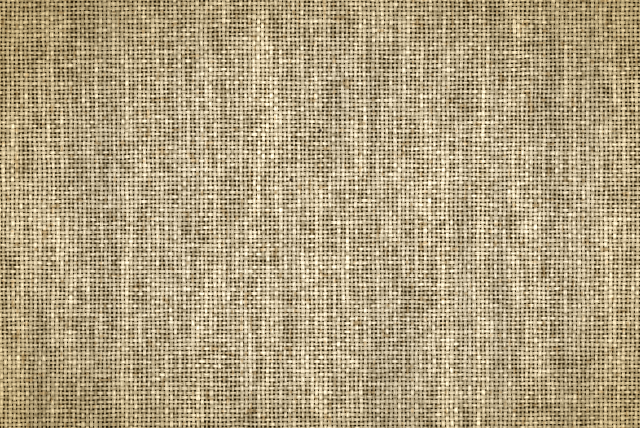
A WebGL 1 fragment shader for this texture:

```glsl
precision highp float;
uniform vec2 u_resolution;

float hash(vec2 p) {
  vec3 q = fract(vec3(p.xyx) * 0.1031);
  q += dot(q, q.yzx + 33.33);
  return fract((q.x + q.y) * q.z);
}

float noise(vec2 p) {
  vec2 i = floor(p), f = fract(p);
  f = f * f * (3.0 - 2.0 * f);
  return mix(mix(hash(i), hash(i + vec2(1.0, 0.0)), f.x),
             mix(hash(i + vec2(0.0, 1.0)), hash(i + 1.0), f.x), f.y);
}

// Plain weave; p is in canvas heights, pixel is one pixel in thread spacings
vec3 burlap(vec2 p, float pixel) {
  vec2 drift = vec2(noise(p * vec2(6.0, 2.0)), noise(p * vec2(2.0, 6.0) + 40.0));
  vec2 wobble = vec2(noise(p * vec2(60.0, 25.0) + 9.0), noise(p * vec2(25.0, 60.0) + 70.0));
  vec2 q = p * vec2(97.5, 98.0) + 0.6 * drift + 0.25 * wobble;
  vec2 id = floor(q), f = fract(q) - 0.5;

  // Uneven yarn: x is the vertical thread, y the horizontal one
  vec2 yarn = vec2(noise(vec2(id.x, q.y * 0.13)), noise(vec2(q.x * 0.3, id.y + 200.0)));
  vec2 halfWidth = 0.325 + vec2(0.19, 0.13) * (yarn - 0.5);
  float soft = 0.04 + 0.12 * pixel;
  vec2 cover = 1.0 - smoothstep(halfWidth - soft, halfWidth + soft, abs(f));

  // Threads rise and dip in turn at each crossing
  float side = 1.0 - 2.0 * mod(id.x + id.y, 2.0);
  vec2 height = 0.5 + 0.5 * side * vec2(1.0, -1.0) * cos(3.14159 * f.yx);
  vec2 roundness = 1.0 - 0.5 * f * f / (halfWidth * halfWidth);
  vec2 fibre = vec2(noise(q * vec2(5.0, 1.5)), noise(q * vec2(1.5, 5.0) + 300.0));
  vec2 light = (0.16 + 0.76 * height) * roundness + 0.55 * (fibre - 0.5);
  light += vec2(0.42, 0.25) * (yarn - 0.5) + 0.3 * (hash(id + 17.0) - 0.5);

  vec3 shade = vec3(0.53, 0.465, 0.325), straw = vec3(0.96, 0.905, 0.785);
  vec3 warp = mix(shade, straw, light.x);
  vec3 weft = mix(shade, straw, light.y);
  vec3 gap = vec3(0.15, 0.105, 0.03) * (0.6 + 0.9 * hash(id));
  vec3 warpOnTop = mix(mix(gap, weft, cover.y), warp, cover.x);
  vec3 weftOnTop = mix(mix(gap, warp, cover.x), weft, cover.y);
  vec3 cloth = side > 0.0 ? warpOnTop : weftOnTop;

  // Brown flecks and pale slubs
  float fleck = smoothstep(0.8, 0.95, noise(q * vec2(0.9, 0.7) + 90.0));
  cloth = mix(cloth, cloth * vec3(0.84, 0.75, 0.6), 0.6 * fleck);
  float slub = smoothstep(0.86, 0.97, noise(q * vec2(0.7, 0.5) + 500.0));
  return mix(cloth, vec3(0.83, 0.78, 0.65), 0.4 * slub);
}

void main() {
  vec2 uv = gl_FragCoord.xy / u_resolution;
  float aspect = u_resolution.x / u_resolution.y;
  float pixel = 98.0 / u_resolution.y;

  // Four samples per pixel
  vec3 color = vec3(0.0);
  for (int i = 0; i < 4; i++) {
    vec2 offset = vec2(mod(float(i), 2.0), floor(float(i) / 2.0)) * 0.5 - 0.25;
    color += 0.25 * burlap((gl_FragCoord.xy + offset) / u_resolution.y, pixel);
  }

  // Long vertical streaks and broad stains
  vec2 p = uv * vec2(aspect, 1.0);
  float streak = noise(p * vec2(24.0, 1.4) + 11.0) + 0.6 * noise(p * vec2(60.0, 2.5) + 5.0);
  color *= 1.0 + 0.12 * (streak - 0.8) + 0.04 * (noise(p * 5.0 + 60.0) - 0.5);

  // Two dark specks of husk
  float speck = min(length(p - vec2(0.68, 0.58)), length(p - vec2(0.748, 0.695)));
  color = mix(color, vec3(0.16, 0.11, 0.06), 0.85 * (1.0 - smoothstep(0.001, 0.006, speck)));

  // Warmer, darker rim around a paler centre
  vec2 c = uv - vec2(0.52, 0.48);
  float rim = smoothstep(0.05, 0.5, dot(c, c));
  color *= mix(vec3(1.03, 1.03, 1.04), vec3(0.87, 0.83, 0.72), rim);
  gl_FragColor = vec4(color, 1.0);
}
```
